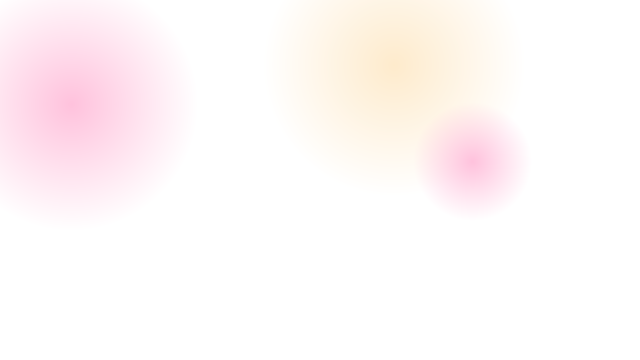
This background is drawn by a Shadertoy shader. Its source:

```glsl
// Three soft round glows, two pink and one cream, on a plain white ground.
// Each glow is a radial gradient that fades linearly from its centre to its
// rim; the glows are blended in order, so later ones lie on top.

const vec3 WHITE = vec3(1.0);
const vec3 PINK  = vec3(1.0, 0.76, 0.865);
const vec3 CREAM = vec3(0.996, 0.92, 0.80);

// Glows as (centre x, centre y, radius), in units of the canvas height
const vec3 CREAM_GLOW      = vec3(1.095, 0.819, 0.365);
const vec3 LARGE_PINK_GLOW = vec3(0.199, 0.710, 0.352);
const vec3 SMALL_PINK_GLOW = vec3(1.313, 0.551, 0.165);

// Coverage of a glow: 1 at its centre, 0 at its rim and beyond
float glowCoverage(vec2 point, vec3 glow) {
    return clamp(1.0 - distance(point, glow.xy) / glow.z, 0.0, 1.0);
}

void mainImage(out vec4 fragColor, in vec2 fragCoord) {
    vec2 point = fragCoord / iResolution.y;

    // Paint from back to front
    vec3 color = WHITE;
    color = mix(color, CREAM, glowCoverage(point, CREAM_GLOW));
    color = mix(color, PINK, glowCoverage(point, LARGE_PINK_GLOW));
    color = mix(color, PINK, glowCoverage(point, SMALL_PINK_GLOW));

    fragColor = vec4(color, 1.0);
}
```
